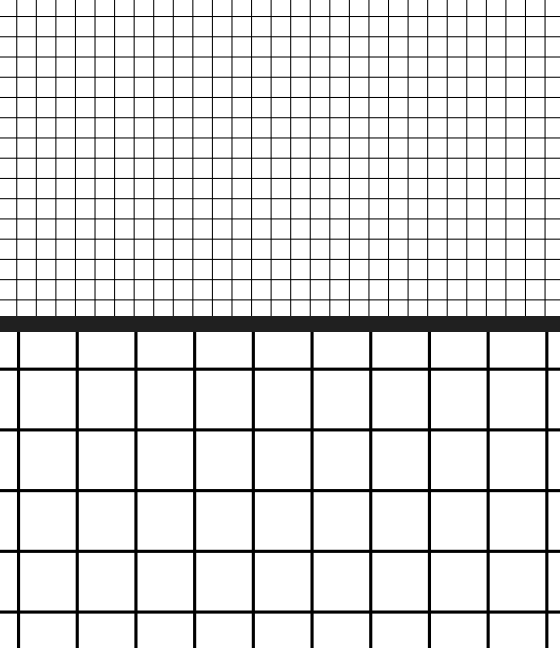
Top: the whole. Bottom: its middle third, enlarged.
Reproduce this pattern procedurally as a WebGL 2 fragment shader.

```glsl
#version 300 es
precision highp float;
// Thin black grid of slightly tall cells on a white ground.

uniform vec2 u_resolution;
out vec4 fragColor;

// Share of a pixel covered by a line, for each axis.
vec2 lineCoverage(vec2 dist, float halfWidth, float pixel) {
    vec2 upper = min(dist + 0.5 * pixel, vec2(halfWidth));
    vec2 lower = max(dist - 0.5 * pixel, vec2(-halfWidth));
    return clamp((upper - lower) / pixel, 0.0, 1.0);
}

void main() {
    // Canvas height is one unit.
    float pixel = 1.0 / u_resolution.y;
    vec2 pos = gl_FragCoord.xy * pixel;

    // Distance to the nearest vertical and horizontal line.
    vec2 cell = vec2(0.06192, 0.06405);
    vec2 firstLine = vec2(0.0530, 0.0510);
    vec2 dist = abs(fract((pos - firstLine) / cell + 0.5) - 0.5) * cell;

    // Ink the lines, joining both directions at the crossings.
    vec2 ink = lineCoverage(dist, 0.00165, pixel);
    float paper = (1.0 - ink.x) * (1.0 - ink.y);
    fragColor = vec4(vec3(paper), 1.0);
}
```
